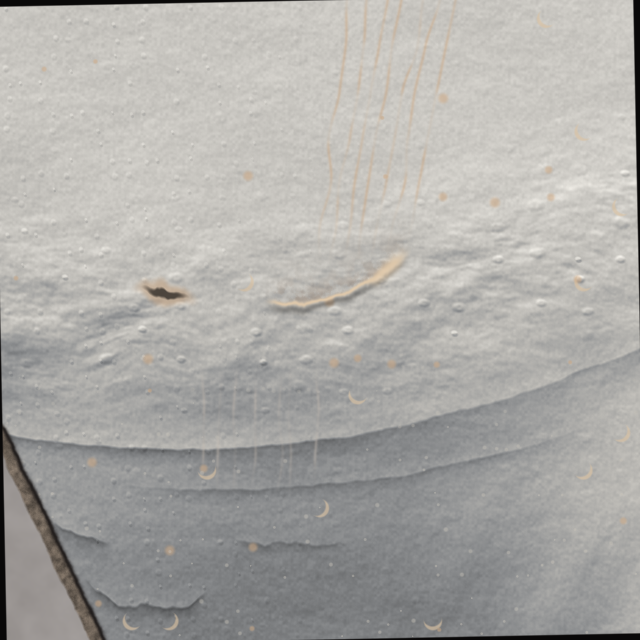
Give the GLSL for this texture, as a WebGL 2 fragment shader.

```glsl
#version 300 es
precision highp float;
uniform vec2 u_resolution;
out vec4 fragColor;

const vec3 COOL = vec3(0.985, 1.0, 1.015);
const vec3 WARM = vec3(1.012, 1.0, 0.972);
const vec3 RUST = vec3(0.80, 0.66, 0.52);
const vec3 CREAM = vec3(0.90, 0.80, 0.67);
const vec3 SOIL = vec3(0.40, 0.36, 0.32);
const vec3 BLACK = vec3(0.035, 0.03, 0.03);
const float RELIEF_GAIN = 1.25;
const float LIGHT_STEP = 0.004;
const float FRAME_TILT = 0.02;
const int STREAKS = 7;

float hash(vec2 p) {
  p = fract(p * vec2(0.1031, 0.1137));
  p += dot(p, p.yx + 33.33);
  return fract((p.x + p.y) * p.x * 17.0);
}

float noise(vec2 p) {
  vec2 i = floor(p), f = fract(p);
  f = f * f * (3.0 - 2.0 * f);
  return mix(mix(hash(i), hash(i + vec2(1, 0)), f.x),
             mix(hash(i + vec2(0, 1)), hash(i + vec2(1, 1)), f.x), f.y);
}

float fbm(vec2 p) {
  float sum = 0.0, amp = 0.5;
  for (int i = 0; i < 4; i++) {
    sum += amp * noise(p);
    p = mat2(1.6, 1.2, -1.2, 1.6) * p + 7.3;
    amp *= 0.5;
  }
  return sum;
}

float below(float edge, float soft, float x) { return 1.0 - smoothstep(edge - soft, edge + soft, x); }
float span(float x, float a, float b, float soft) {
  return smoothstep(a, a + soft, x) * (1.0 - smoothstep(b - soft, b, x));
}
float bowl(float x, float low, float bend, float mid) { return low + bend * (x - mid) * (x - mid); }

// Sparse soft dots, one per chosen grid cell
float dots(vec2 p, float density) {
  vec2 id = floor(p);
  vec2 q = fract(p) - 0.3 - 0.4 * vec2(hash(id + 3.1), hash(id + 8.7));
  float r = 0.1 + 0.18 * hash(id + 5.5);
  return step(hash(id + 1.9), density) * (1.0 - smoothstep(0.3 * r, r, length(q)));
}

// Sparse curved flakes
float flakes(vec2 p, float density) {
  vec2 id = floor(p), q = fract(p) - 0.5;
  float a = (hash(id + 2.2) - 0.5) * 2.2;
  q = mat2(cos(a), sin(a), -sin(a), cos(a)) * q;
  float moon = below(0.24, 0.03, length(q)) * smoothstep(0.23, 0.29, length(q - vec2(0.0, 0.12)));
  return step(hash(id + 6.4), density) * moon;
}

float relief(vec2 p) {
  float band = exp(-pow((p.y - bowl(p.x, 0.49, 0.35, 0.35)) / 0.13, 2.0));
  vec2 w = p + 0.03 * vec2(noise(p * 9.0), noise(p * 9.0 + 40.0));
  float h = (0.22 + 0.85 * band) * fbm(w * vec2(11.0, 20.0) + 3.0);
  h += 0.05 * fbm(p * 110.0);
  h += 0.10 * dots(p * vec2(16.0, 24.0), 0.3) * (0.25 + band);
  return h + 0.05 * dots(p * 42.0 + 5.0, 0.3) * below(0.45, 0.3, p.x);
}

// Bright lip above the line, fading shadow beneath it
float crease(float d, float width) {
  float side = smoothstep(-0.003, 0.003, d);
  return 0.35 * side * exp(-max(d, 0.0) / width) - (1.0 - side) * exp(min(d, 0.0) / width);
}

float streak(vec2 p, float x, float slope, float seed) {
  float path = x + slope * (p.y - 0.6) + 0.014 * (noise(vec2(p.y * 14.0, seed)) - 0.5);
  float broken = smoothstep(0.25, 0.7, noise(vec2(p.y * 24.0, seed + 9.0)));
  return exp(-pow((p.x - path) / 0.0026, 2.0)) * (0.25 + 0.75 * broken);
}

void main() {
  vec2 p = gl_FragCoord.xy / u_resolution;
  float px = 1.0 / u_resolution.y;
  float wob = 0.012 * (fbm(p * vec2(22.0, 8.0)) - 0.5);
  float fold = p.y - bowl(p.x, 0.297, 0.31, 0.28) + wob;

  // Broad light and shade
  float upper = mix(0.675, 0.765, smoothstep(0.38, 0.72, p.y)) + 0.02 * p.x * p.y;
  upper -= 0.07 * exp(-pow((p.x - 0.4) / 0.2, 2.0)) * exp(-pow((p.y - 0.37) / 0.07, 2.0));
  upper -= 0.09 * below(0.05, 0.09, p.x) * span(p.y, 0.3, 0.55, 0.1);
  float lower = mix(0.48, 0.57, smoothstep(0.05, 0.27, p.y));
  lower += 0.17 * smoothstep(0.62, 1.05, p.x) + 0.05 * below(0.28, 0.15, p.x);
  float tone = mix(lower, upper, smoothstep(-0.07, 0.04, fold));
  tone += 0.07 * (fbm(p * vec2(4.0, 7.0)) - 0.47);
  float sweep = fbm(vec2(dot(p, vec2(0.86, -0.5)) * 26.0, dot(p, vec2(0.5, 0.86)) * 4.0));
  tone += 0.13 * (sweep - 0.47) * below(0.22, 0.15, p.y) * smoothstep(0.4, 0.8, p.x);

  // Raised surface lit from above
  tone += RELIEF_GAIN * (relief(p) - relief(p + LIGHT_STEP * vec2(-0.4, 1.0)));
  tone += 0.045 * (noise(p * 230.0) - 0.5);

  // Folds and peeling edges
  tone += mix(0.23, 0.12, smoothstep(0.3, 0.8, p.x)) * crease(fold, mix(0.012, 0.035, p.x));
  float second = p.y - bowl(p.x, 0.234, 0.28, 0.33) + wob;
  tone += 0.13 * crease(second, 0.009) * span(p.x, 0.15, 0.96, 0.2);
  float ragged = p.y + 3.0 * wob;
  tone += 0.20 * crease(ragged - bowl(p.x, 0.045, 4.5, 0.245), 0.011) * span(p.x, 0.13, 0.33, 0.03);
  tone += 0.22 * crease(ragged - 0.215 + 0.38 * p.x, 0.010) * span(p.x, 0.07, 0.18, 0.03);
  tone += 0.13 * crease(ragged - bowl(p.x, 0.146, 1.0, 0.43), 0.008) * span(p.x, 0.35, 0.55, 0.04);
  vec3 col = tone * mix(COOL, WARM, smoothstep(0.5, 0.76, tone));

  // Rust runs, flakes and pale specks
  float runs = 0.0, drips = 0.0;
  for (int i = 0; i < STREAKS; i++) {
    float k = float(i), r = hash(vec2(k, 4.0));
    runs += streak(p, 0.49 + 0.022 * k + 0.01 * r, 0.12 + 0.015 * k, k) * smoothstep(0.58, 0.66 + 0.12 * r, p.y);
    drips += streak(p, 0.31 + 0.03 * k + 0.02 * r, 0.04, k + 20.0);
  }
  col = mix(col, RUST, 0.45 * min(runs, 1.0));
  col = mix(col, vec3(0.76, 0.72, 0.68), 0.4 * min(drips, 1.0) * span(p.y, 0.22, 0.44, 0.07));
  col = mix(col, CREAM * 0.95, 0.65 * flakes(p * 17.0 + 2.0, 0.045));
  col = mix(col, RUST, 0.55 * dots(p * 24.0 + 11.0, 0.04));
  col = mix(col, vec3(0.78, 0.76, 0.72), 0.45 * dots(p * 55.0, 0.09) * below(0.4, 0.15, p.y));

  // Central split with stained rim, and a small torn pit
  float jag = 0.022 * (fbm(p * vec2(28.0, 10.0) + 6.0) - 0.5);
  float split = p.y - bowl(p.x, 0.524, 2.7, 0.46) + jag;
  float reach = span(p.x, 0.41, 0.645, 0.03);
  float stain = smoothstep(-0.004, 0.008, split) * exp(-max(split, 0.0) / 0.022) * reach;
  col = mix(col, vec3(0.60, 0.53, 0.47), 0.7 * stain * smoothstep(0.3, 0.65, fbm(p * 75.0)));
  col *= 1.0 - 0.3 * exp(-pow((split + 0.009) / 0.006, 2.0)) * reach;
  float rim = 0.0032 + 0.009 * span(p.x, 0.57, 0.65, 0.03);
  col = mix(col, CREAM, 0.85 * reach * exp(-pow(split / rim, 2.0)));
  vec2 pit = (p - vec2(0.258, 0.54)) * vec2(1.0, 2.4) + vec2(0.0, 0.5 * (p.x - 0.258) + 3.0 * jag);
  col = mix(col, RUST * 0.95, 0.55 * below(0.042, 0.015, length(pit)));
  col = mix(col, SOIL * 0.55, 0.85 * below(0.026, 0.010, length(pit * vec2(0.9, 1.7))));

  // Gritty seam at the lower left
  float seam = p.x - 0.006 - 0.476 * (0.33 - p.y) + 0.008 * (fbm(p * 45.0) - 0.5);
  float cut = below(0.335, 0.006, p.y);
  col = mix(col, vec3(0.61, 0.59, 0.58) + 0.12 * (fbm(p * 18.0) - 0.5), cut * below(-0.014, 0.004, seam));
  vec3 grit = SOIL * (0.65 + 0.9 * fbm(p * 120.0));
  col = mix(col, grit, cut * span(seam, -0.026, 0.004, 0.006));
  col = mix(col, BLACK * 2.5, 0.85 * cut * exp(-pow(seam / 0.0045, 2.0)));

  // Slightly tilted dark frame
  vec2 c = p - 0.5;
  vec2 edge = abs(c + FRAME_TILT * vec2(c.y, -c.x));
  col = mix(col, BLACK, smoothstep(-px, px, max(edge.x, edge.y) - 0.4995));
  fragColor = vec4(clamp(col, 0.0, 1.0), 1.0);
}
```
